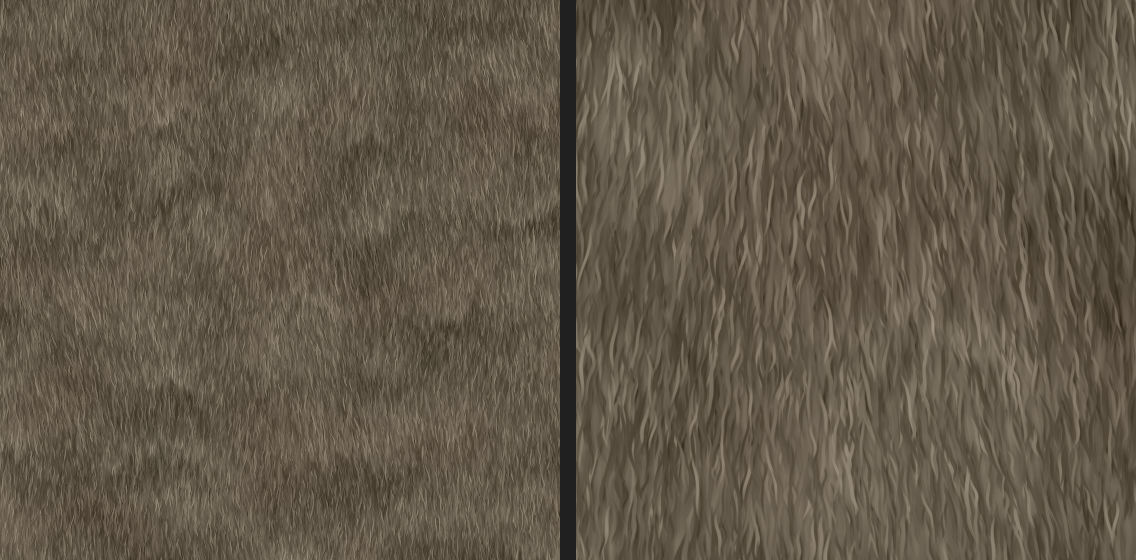
Left: the whole. Right: its middle third, enlarged.
Give the GLSL for this texture, as a Shadertoy shader.

```glsl
// Short brown-grey animal fur: layers of thin, tapered, slightly wavy hairs
// scattered on jittered grids, laid over streaky undercoat. Broad clumps with
// ragged lower rims of pale tips and shade beneath them vary the tone.

const vec3  FUR_COLOR   = vec3(0.386, 0.346, 0.288);  // middle tone
const vec3  TONE_STEP   = vec3(0.052, 0.051, 0.049);  // colour change per unit of tone
const vec3  WARM_TINT   = vec3(0.009, -0.002, -0.003);
const int   HAIR_LAYERS = 7;
const vec2  HAIR_CELL   = vec2(0.0088, 0.0350);       // grid spacing of one layer
const float HAIR_RADIUS = 0.0011;
const float HAIR_DARK   = -1.95;
const float HAIR_LIGHT  = 2.75;
const float HAIR_SHADOW = 0.55;
const float HAIR_WAVE   = 0.0007;
const float LEAN_FLOW   = 0.30;                       // lean shared by neighbours
const float LEAN_RANDOM = 0.42;                       // lean of single hairs
const float MEAN_TONE   = 0.50;
const float CLUMP_TONE  = 1.50;
const float RIM_LIGHT   = 2.20;
const float RIM_SHADE   = 1.00;

// Integer hash: three random values in 0..1 for a lattice cell.
vec3 hash3(ivec3 cell) {
    uvec3 v = uvec3(cell) * 1664525u + 1013904223u;
    v.x += v.y * v.z; v.y += v.z * v.x; v.z += v.x * v.y;
    v ^= v >> 16u;
    v.x += v.y * v.z; v.y += v.z * v.x; v.z += v.x * v.y;
    return vec3(v >> 8u) / 16777216.0;
}

float cornerSlope(ivec2 corner, vec2 offset) {
    float angle = 6.2832 * hash3(ivec3(corner, 71)).x;
    return dot(vec2(cos(angle), sin(angle)), offset);
}

// Gradient noise, about -0.7..0.7.
float noise(vec2 p) {
    vec2 base = floor(p), f = p - base;
    ivec2 c = ivec2(base);
    vec2 u = f * f * f * (f * (f * 6.0 - 15.0) + 10.0);
    float low  = mix(cornerSlope(c, f),
                     cornerSlope(c + ivec2(1, 0), f - vec2(1, 0)), u.x);
    float high = mix(cornerSlope(c + ivec2(0, 1), f - vec2(0, 1)),
                     cornerSlope(c + ivec2(1, 1), f - vec2(1, 1)), u.x);
    return mix(low, high, u.y);
}

// Tone of the clumps: soft blotches plus overlapping rims frayed by the hairs.
float clumpTone(vec2 p) {
    float fray = 0.036 * noise(p * vec2(120.0, 12.0))
               + 0.034 * noise(p * vec2(42.0, 7.0) + 13.0);
    vec2 q = p + vec2(0.0, fray);
    float blotches = noise(q * vec2(4.0, 7.0) + 3.7)
                   + 0.7 * noise(q * vec2(11.0, 17.0) + 21.3);

    float rise  = fract(q.y * 6.5 + 0.9 * noise(q * vec2(4.0, 3.0) + 8.1));
    float tips  = smoothstep(0.0, 0.10, rise) * exp(-4.5 * rise);
    float shade = smoothstep(0.60, 0.92, rise) * (1.0 - smoothstep(0.92, 1.0, rise));
    float rim   = smoothstep(-0.1, 0.4, noise(q * vec2(6.0, 6.0) + 40.6));
    return CLUMP_TONE * blotches + rim * (RIM_LIGHT * tips - RIM_SHADE * shade);
}

// Lays one grid of hairs over the tone, each with a shadow along one side.
float addHairs(float tone, vec2 p, int layer, float lean, float pixel) {
    vec2 shift = hash3(ivec3(layer, 5, 9)).xy;
    vec2 grid = p / HAIR_CELL + shift;
    ivec2 home = ivec2(floor(grid));
    for (int y = -1; y <= 1; y++)
    for (int x = -1; x <= 1; x++) {
        ivec2 cell = home + ivec2(x, y);
        vec3 place = hash3(ivec3(cell, layer));
        vec3 look  = hash3(ivec3(cell, layer + 100));
        vec2 d = (grid - vec2(cell) - place.xy) * HAIR_CELL;

        float halfLength = HAIR_CELL.y * mix(0.25, 0.60, look.x);
        float along = d.y / halfLength;
        if (abs(along) > 1.0) continue;
        float slope = lean + LEAN_RANDOM * (place.z - 0.5);
        float bend  = 0.0030 * (look.y - 0.5) * along * along
                    + HAIR_WAVE * sin(4.0 * along + 40.0 * look.x);
        float side  = d.x + slope * d.y - bend;

        float taper  = sqrt(1.0 - along * along);
        float radius = HAIR_RADIUS * mix(0.75, 1.15, look.y) * taper;
        float soft   = 0.25 * HAIR_RADIUS + 0.4 * pixel;
        float shadow = 1.0 - smoothstep(radius - soft, radius + soft,
                                        abs(side - 1.7 * HAIR_RADIUS));
        float cover  = 1.0 - smoothstep(radius - soft, radius + soft, abs(side));
        float hair   = mix(HAIR_DARK, HAIR_LIGHT, look.z * look.z) - 0.25 * along;
        tone -= HAIR_SHADOW * shadow * taper;
        tone = mix(tone, hair, cover * taper);
    }
    return tone;
}

void mainImage(out vec4 fragColor, in vec2 fragCoord) {
    float pixel = 1.0 / iResolution.y;
    vec2 p = fragCoord * pixel;

    // Undercoat streaks follow the local lean of the fur.
    float lean = 0.05 + LEAN_FLOW * noise(p * 4.0 + 17.0);
    vec2 combed = p + vec2(0.012 * noise(p * 14.0 + 5.0), 0.0);
    float tone = 2.2 * noise(combed * vec2(220.0, 28.0));

    for (int layer = 0; layer < HAIR_LAYERS; layer++)
        tone = addHairs(tone, p, layer, lean, pixel);

    // Clumps and a faint shift between warm and olive brown.
    tone += MEAN_TONE + clumpTone(p);
    float warmth = noise(p * vec2(5.0, 7.0) + 60.0);
    vec3 color = FUR_COLOR + TONE_STEP * tone + WARM_TINT * warmth;
    fragColor = vec4(clamp(color, 0.0, 1.0), 1.0);
}
```
